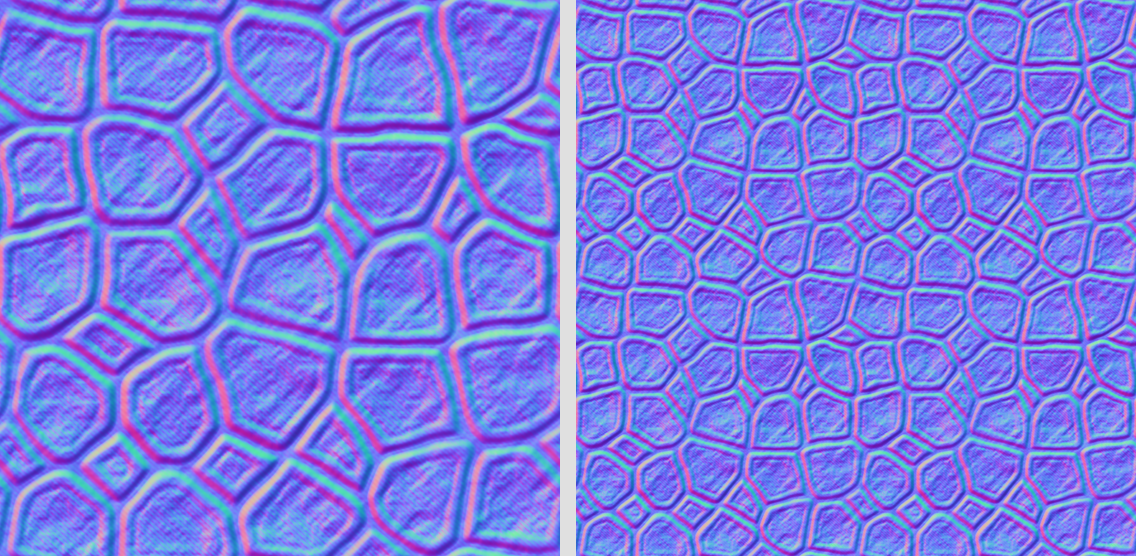
Left: one tile. Right: repeated 2 by 2.
A Shadertoy shader for this texture map:

```glsl
// Tiling normal map of reptile-like hide: large polygonal scales with small ones between.
// A wrapped power diagram gives rounded cells; its distance gradient is shaped into
// rims and inner grooves, then wrinkles and a fine diagonal weave are added.

#define SCALES 5.0        // large scales along each side
#define JITTER 0.56       // irregularity of the scale centres
#define SMALL_SHARE 0.55  // chance of a small scale at a junction
#define SIZE_GAP 0.15     // weight lead of large scales over small ones
#define ROUNDNESS 42.0    // higher is sharper corners
#define RIM_SLOPE 1.4     // steepness of the outer rim
#define GROOVE_SLOPE 0.72 // steepness of the inner step
#define DOME 0.34         // bulge of the scale centres
#define WRINKLE 0.02      // strength of the soft wrinkles
#define WEAVE 0.21        // strength of the fine hatching

const float TAU = 6.28318;

float hash(vec2 p) {
    return fract(sin(dot(p, vec2(127.1, 311.7))) * 43758.5453);
}

// Value noise that wraps after a whole number of lattice steps
float noise(vec2 p, vec2 period) {
    vec2 i = floor(p), f = p - i;
    f = f * f * f * (f * (f * 6.0 - 15.0) + 10.0);
    vec2 a = mod(i, period), b = mod(i + 1.0, period);
    return mix(mix(hash(a), hash(vec2(b.x, a.y)), f.x),
               mix(hash(vec2(a.x, b.y)), hash(b), f.x), f.y);
}

vec2 largeCentre(vec2 id) {
    vec2 w = mod(id, SCALES);
    return id + 0.5 + JITTER * (vec2(hash(w + 3.7), hash(w + 19.3)) - 0.5);
}

// Inward direction (xy) and rounded border distance (z); also yields the scale's centre
vec3 scaleBorder(vec2 p, out vec2 centre) {
    vec3 sites[25];
    vec2 base = floor(p - 0.5);

    // Large scales on a 4 x 4 window
    for (int k = 0; k < 16; k++) {
        vec2 id = base + vec2(k % 4, k / 4) - 1.0;
        sites[k] = vec3(largeCentre(id), SIZE_GAP);
    }
    // Small scales at the junctions inside that window
    for (int k = 0; k < 9; k++) {
        int c = k % 3 + 4 * (k / 3);
        vec2 id = mod(base + vec2(k % 3, k / 3), SCALES);
        vec2 middle = 0.25 * (sites[c].xy + sites[c + 1].xy + sites[c + 4].xy + sites[c + 5].xy);
        float weight = hash(id + 41.9) < SMALL_SHARE ? 0.05 * hash(id + 57.1) - 0.01 : -20.0;
        sites[16 + k] = vec3(middle, weight);
    }

    // Owner of this point
    int owner = 0;
    float nearest = 1e5;
    for (int k = 0; k < 25; k++) {
        vec2 r = p - sites[k].xy;
        float power = dot(r, r) - sites[k].z;
        if (power < nearest) { nearest = power; owner = k; }
    }
    centre = sites[owner].xy;

    // Smooth minimum of the distances to all bisectors
    vec2 inward = vec2(0.0);
    float total = 1e-9;
    for (int k = 0; k < 25; k++) {
        if (k == owner) continue;
        vec2 r = p - sites[k].xy, away = centre - sites[k].xy;
        float gap = max(length(away), 1e-3);
        float d = (dot(r, r) - sites[k].z - nearest) / (2.0 * gap);
        float w = exp(-ROUNDNESS * d);
        inward += w * away / gap;
        total += w;
    }
    return vec3(inward / total, -log(total) / ROUNDNESS);
}

float bump(float x, float middle, float width) {
    float t = (x - middle) / width;
    return exp(-t * t);
}

// Soft dents, small pits and streaks that run diagonally
float wrinkles(vec2 uv) {
    vec2 diagonal = vec2(uv.x + uv.y, uv.y - uv.x);
    vec2 streak = vec2(9.0, 38.0);
    return noise(uv * 11.0, vec2(11.0)) + 0.4 * noise(uv * 34.0, vec2(34.0))
         + 0.13 * noise(uv * 110.0, vec2(110.0)) + 0.36 * noise(diagonal * streak, streak);
}

void mainImage(out vec4 fragColor, in vec2 fragCoord) {
    vec2 uv = fragCoord / iResolution.xy;

    // Scales with slightly wavering borders
    vec2 waver = vec2(noise(uv * 14.0, vec2(14.0)), noise(uv * 17.0, vec2(17.0))) - 0.5;
    vec2 p = uv * SCALES + 0.06 * waver;
    vec2 centre;
    vec3 border = scaleBorder(p, centre);
    float d = border.z;
    float inside = smoothstep(0.06, 0.19, d);

    // Rim, inner step and a broken last crease
    float wear = 0.72 + 0.56 * noise(uv * 9.0, vec2(9.0));
    float crease = noise(uv * 12.0 + 0.5, vec2(12.0)) - 0.3;
    float profile = RIM_SLOPE * bump(d, 0.05, 0.029) * smoothstep(0.0, 0.022, d)
                  - GROOVE_SLOPE * bump(d, 0.138, 0.024)
                  + 0.36 * bump(d, 0.19, 0.019)
                  - 0.6 * crease * bump(d, 0.27, 0.022);
    vec2 tilt = border.xy * profile * wear + DOME * inside * (p - centre);

    // Wrinkles from the slope of the noise
    vec2 e = vec2(0.002, 0.0);
    float h = wrinkles(uv);
    vec2 slope = vec2(wrinkles(uv + e.xy) - h, wrinkles(uv + e.yx) - h) / e.x;
    tilt -= WRINKLE * slope * vec2(0.8, 1.0) * mix(0.5, 1.0, inside);

    // Fine woven hatching
    float thread = sin(TAU * dot(uv, vec2(98.0, 106.0)));
    float fade = 0.8 + 0.2 * sin(TAU * dot(uv, vec2(83.0, -71.0)));
    tilt += WEAVE * thread * fade * vec2(0.7, 1.0) * mix(0.4, 1.0, inside);

    // Encode with green facing down; leftward slopes are gentler
    tilt += vec2(-0.11, 0.06);
    tilt.x *= mix(0.75, 1.2, smoothstep(-0.15, 0.25, tilt.x));
    vec3 normal = normalize(vec3(tilt.x, -tilt.y, 1.0));
    float facing = 0.5 + 0.48 * pow(normal.z, 1.6);
    fragColor = vec4(0.5 + 0.5 * normal.xy, facing, 1.0);
}
```
